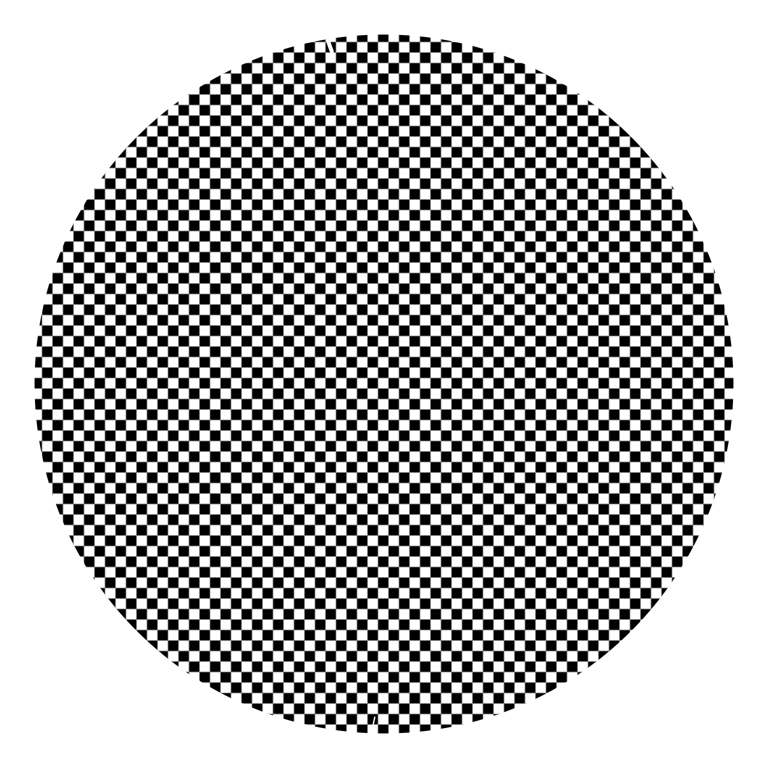
Reproduce this pattern procedurally as a three.js fragment shader.

```glsl
// Draws a disc filled with a fine black and white checkerboard on white.
varying vec2 vUv;

const float CELL = 7.0 / 512.0;
const float SOFT = 0.5 / 512.0;

// Smoothed square wave per axis: +1 in even cells, -1 in odd cells
vec2 squareWave(vec2 p) {
  vec2 edge = 0.25 - abs(fract(p / (2.0 * CELL) + 0.25) - 0.5);
  return clamp(edge * 2.0 * CELL / SOFT, -1.0, 1.0);
}

// Coverage of the inside of a shape from its signed distance
float fill(float dist) {
  return 1.0 - smoothstep(-SOFT, SOFT, dist);
}

// Distance to a line segment
float segment(vec2 p, vec2 a, vec2 b) {
  vec2 ab = b - a;
  return length(p - a - ab * clamp(dot(p - a, ab) / dot(ab, ab), 0.0, 1.0));
}

void main() {
  vec3 paper = vec3(1.0);
  vec3 ink = vec3(0.0);

  // Checkerboard counted from the upper left corner
  vec2 wave = squareWave(vec2(vUv.x, 1.0 - vUv.y));
  float checker = 0.5 - 0.5 * wave.x * wave.y;

  // Round outline
  float disc = fill(length(vUv - 0.5) - 0.455);

  // Thin nicks near the upper and lower rim
  float nicks = fill(segment(vUv, vec2(0.427, 0.947), vec2(0.432, 0.933)) - 0.0026);
  nicks = max(nicks, fill(segment(vUv, vec2(0.488, 0.066), vec2(0.486, 0.057)) - 0.0009));

  gl_FragColor = vec4(mix(paper, ink, checker * disc * (1.0 - nicks)), 1.0);
}
```
